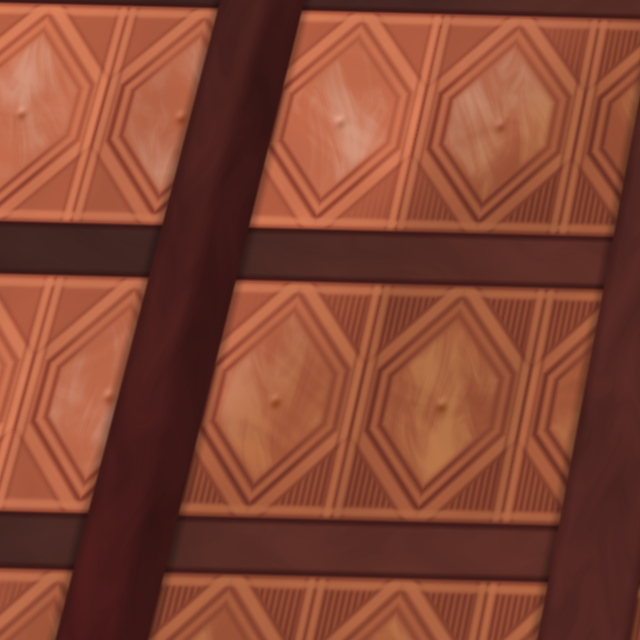
Reproduce this texture procedurally as a Shadertoy shader.

```glsl
// Embossed terracotta ceiling tiles with hexagonal panels between dark, slanting wooden beams.

const float BEAM_HALF = 0.096;     // in beam pitches
const float BATTEN_HALF = 0.093;   // in row pitches
const float TILE_PITCH = 0.36;     // tile width in beam pitches
const float TILE_OFFSET = 0.42;    // first seam, in beam pitches
const float TILE_ASPECT = 0.75;
const float HEX_HALF_WIDTH = 0.315;
const float HEX_SLANT = 0.32;
const vec2 HEX_NORMAL = vec2(0.734, 0.68);
const float RIB_COUNT = 27.0;      // fine ribs per tile
const float SOFT = 0.013;          // edge blur in tile units

const vec3 CLAY_LIT = vec3(0.75, 0.41, 0.29), CLAY_SHADE = vec3(0.61, 0.32, 0.215);
const vec3 GROOVE_LIT = vec3(0.55, 0.25, 0.18), GROOVE_SHADE = vec3(0.43, 0.20, 0.15);
const vec3 RIDGE_LIT = vec3(0.82, 0.48, 0.34), RIDGE_SHADE = vec3(0.70, 0.41, 0.27);
const vec3 SHEEN_LIT = vec3(0.81, 0.60, 0.51), SHEEN_SHADE = vec3(0.74, 0.48, 0.30);
const vec3 WOOD_DARK = vec3(0.21, 0.08, 0.075), WOOD_MID = vec3(0.33, 0.16, 0.14);
const vec3 BATTEN_GREY = vec3(0.25, 0.145, 0.13), BATTEN_RED = vec3(0.36, 0.18, 0.15);

float hash(vec2 p) {
    return fract(sin(dot(p, vec2(41.3, 289.1))) * 4375.85);
}

// Warped, layered sines in 0..1
float clouds(vec2 p) {
    float sum = 0.0, gain = 0.5;
    for (int i = 0; i < 4; i++) {
        p += 0.7 * sin(p.yx * 1.3 + float(i) * 1.9);
        sum += gain * sin(p.x) * cos(p.y);
        p = mat2(1.5, 1.1, -1.1, 1.5) * p;
        gain *= 0.55;
    }
    return clamp(0.5 + 0.65 * sum, 0.0, 1.0);
}

// Soft line of half width w around c
float line(float d, float c, float w) {
    return 1.0 - smoothstep(w - SOFT, w + SOFT, abs(d - c));
}

vec3 tileColour(vec2 q, vec2 id, vec2 p) {
    float lit = 1.0 - smoothstep(0.82, 1.12, p.x + p.y);
    vec3 clay = mix(CLAY_SHADE, CLAY_LIT, lit);
    vec3 groove = mix(GROOVE_SHADE, GROOVE_LIT, lit);
    vec3 ridge = mix(RIDGE_SHADE, RIDGE_LIT, lit);
    vec3 sheen = mix(SHEEN_SHADE, SHEEN_LIT, lit);
    vec2 m = abs(q);
    float d = max(m.x - HEX_HALF_WIDTH, dot(m, HEX_NORMAL) - HEX_SLANT);
    float seam = 0.5 * TILE_ASPECT - m.x;
    float wear = clouds(p * 13.0 + id * 3.7);
    vec3 col = clay;

    // Corner triangles, ribbed where the light is weak
    float corner = smoothstep(0.055, 0.075, d) * smoothstep(0.035, 0.055, seam)
                 * (1.0 - smoothstep(0.43, 0.46, m.y));
    float ribs = 0.5 + 0.5 * sin(6.28318 * RIB_COUNT * q.x / TILE_ASPECT);
    col = mix(col, groove, corner * mix(0.25 + 0.55 * ribs, 0.33, lit));

    // Glazed hexagon with vertical smears and a central pimple
    float inside = 1.0 - smoothstep(-0.11, -0.06, d);
    float smear = clouds(vec2(p.x * 42.0, p.y * 15.0) + id * 5.3);
    float glaze = smoothstep(0.3, 0.8, 0.55 * smear + 0.45 * wear);
    col = mix(col, sheen, inside * glaze * (0.55 + 0.35 * hash(id + 2.0)));
    col += 0.10 * exp(-2500.0 * dot(q, q));
    col -= 0.13 * exp(-1800.0 * dot(q - vec2(0.012, 0.025), q - vec2(0.012, 0.025)));

    // Moulded frame: shadow deepest at lower left
    float shadowSide = smoothstep(-0.15, 0.2, q.y - q.x);
    col = mix(col, ridge, line(d, 0.025, 0.022) * (0.85 - 0.4 * shadowSide));
    col = mix(col, groove, line(d, -0.014, 0.011) * (0.5 + 0.5 * shadowSide));
    col = mix(col, ridge, line(d, -0.038, 0.010) * 0.45);
    col = mix(col, groove, line(d, -0.066, 0.009) * (0.35 + 0.5 * shadowSide));
    col = mix(col, groove, line(d, 0.060, 0.007) * 0.65);

    // Seams and outer rim
    col = mix(col, ridge, line(seam, 0.022, 0.014) * 0.75);
    col = mix(col, groove, line(seam, 0.0, 0.005) * 0.8);
    col = mix(col, groove, line(seam, 0.047, 0.006) * 0.5);
    col = mix(col, ridge, line(m.y, 0.465, 0.014) * 0.75);
    col = mix(col, groove, smoothstep(0.475, 0.505, m.y));
    return col * (0.94 + 0.09 * hash(id) + 0.08 * (wear - 0.5));
}

vec3 battenColour(float across, vec2 p) {
    vec3 col = mix(BATTEN_GREY, BATTEN_RED, smoothstep(0.25, 0.85, 0.7 * p.x + 0.5 * p.y));
    col *= 0.93 + 0.14 * clouds(p * vec2(17.0, 30.0));
    return mix(col, WOOD_DARK, 0.75 * smoothstep(0.7, 0.95, abs(across)));
}

vec3 beamColour(float across, float id, vec2 p) {
    float face = smoothstep(-0.1, 0.35, across + 0.12 * sin(p.y * 5.0));
    vec3 col = mix(mix(WOOD_MID, vec3(0.31, 0.11, 0.105), p.y), WOOD_DARK, 0.3 + 0.55 * face);
    col = mix(col, WOOD_MID, 0.85 * step(0.5, id));
    col = mix(col, WOOD_DARK, 0.45 * smoothstep(0.75, 1.0, abs(across)));
    return col * (0.9 + 0.2 * clouds(vec2(across * 3.0, p.y * 18.0) + id));
}

void mainImage(out vec4 fragColor, in vec2 fragCoord) {
    vec2 p = fragCoord / iResolution.xy;
    p.y = 1.0 - p.y;

    // Perspective coordinates: u counts beams, v counts rows downward
    float u = (p.x - 0.410 + 0.2513 * p.y) / (0.684 + 0.069 * p.y);
    float v = (sqrt(0.1616 + 0.0728 * (p.y - 0.026 * p.x + 0.034)) - 0.402) / 0.0364;
    float t = (u - TILE_OFFSET) / TILE_PITCH;
    vec2 q = vec2((fract(t) - 0.5) * TILE_ASPECT, (fract(v) - 0.5) / (1.0 - 2.0 * BATTEN_HALF));
    vec3 col = tileColour(q, vec2(floor(t), floor(v)), p);

    float batten = v - floor(v + 0.5);
    float edge = smoothstep(BATTEN_HALF + 0.006, BATTEN_HALF - 0.006, abs(batten));
    col = mix(col, battenColour(batten / BATTEN_HALF, p), edge);

    float beamId = floor(u + 0.5), beam = u - beamId;
    col *= 1.0 - 0.3 * smoothstep(BEAM_HALF + 0.025, BEAM_HALF, abs(beam));
    edge = smoothstep(BEAM_HALF + 0.004, BEAM_HALF - 0.004, abs(beam));
    col = mix(col, beamColour(beam / BEAM_HALF, beamId, p), edge);
    fragColor = vec4(col, 1.0);
}
```
